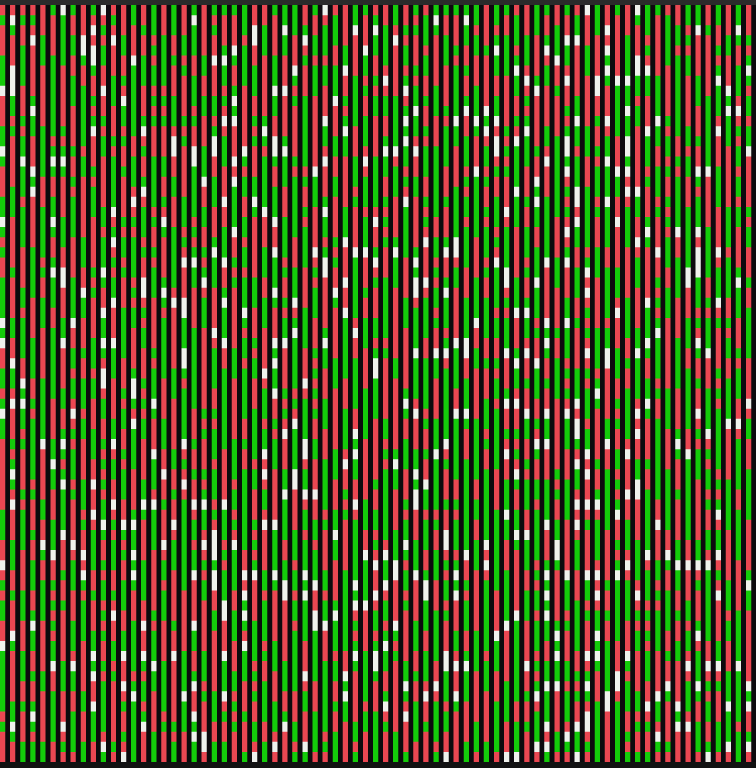
Write a WebGL 1 fragment shader that draws this pattern.

```glsl
precision highp float;
// Thin vertical bars on black, each cut into short cells of red, green or white.
// Neighbouring bars alternate in hue; a slanted phase bent by layered sines and
// hashed flips breaks up the runs. Box sampling smooths every edge.
uniform vec2 u_resolution;

#define COLUMNS 75.0
#define ROWS 75.0
#define BAR_WIDTH 0.52
#define BOTTOM_MARGIN 0.0078
#define TOP_MARGIN 0.0066
#define WHITE_CHANCE 0.10
#define FLIP_CHANCE 0.17
#define ROWS_PER_CYCLE 9.0
#define RED vec3(0.92, 0.28, 0.32)
#define GREEN vec3(0.08, 0.80, 0.04)
#define WHITE vec3(0.94, 0.95, 0.93)
#define BLACK vec3(0.05, 0.04, 0.055)

float hash(vec2 p) {
  vec3 q = fract(vec3(p.xyx) * 0.1031);
  q += dot(q, q.yzx + 33.33);
  return fract((q.x + q.y) * q.z);
}

// Slow wander that lengthens and shortens the runs from bar to bar.
float drift(vec2 cell) {
  return 0.16 * sin(cell.x * 0.31 + cell.y * 0.17)
       + 0.12 * sin(cell.x * 1.73 - cell.y * 0.29)
       + 0.08 * sin(cell.x * 0.83 + cell.y * 0.71);
}

vec3 cellColor(vec2 cell) {
  if (hash(cell + 17.0) < WHITE_CHANCE) return WHITE;
  float phase = 0.5 * cell.x - cell.y / ROWS_PER_CYCLE + drift(cell);
  float isRed = step(0.5, fract(phase));
  float flip = step(hash(cell + 91.0), FLIP_CHANCE);
  return mix(GREEN, RED, abs(isRed - flip));
}

vec3 pattern(vec2 uv) {
  // Plain strips along the bottom and top edges.
  if (uv.y < BOTTOM_MARGIN) return vec3(0.07);
  if (uv.y > 1.0 - TOP_MARGIN) return vec3(0.17);

  float height = 1.0 - BOTTOM_MARGIN - TOP_MARGIN;
  vec2 grid = vec2(uv.x * COLUMNS, (uv.y - BOTTOM_MARGIN) / height * ROWS);
  if (fract(grid.x) > BAR_WIDTH) return BLACK;
  return cellColor(floor(grid));
}

void main() {
  // Average a 4 by 4 grid of samples inside each pixel.
  vec3 color = vec3(0.0);
  for (int j = 0; j < 4; j++) {
    for (int i = 0; i < 4; i++) {
      vec2 offset = (vec2(float(i), float(j)) + 0.5) / 4.0 - 0.5;
      color += pattern((gl_FragCoord.xy + offset) / u_resolution);
    }
  }
  gl_FragColor = vec4(color / 16.0, 1.0);
}
```
